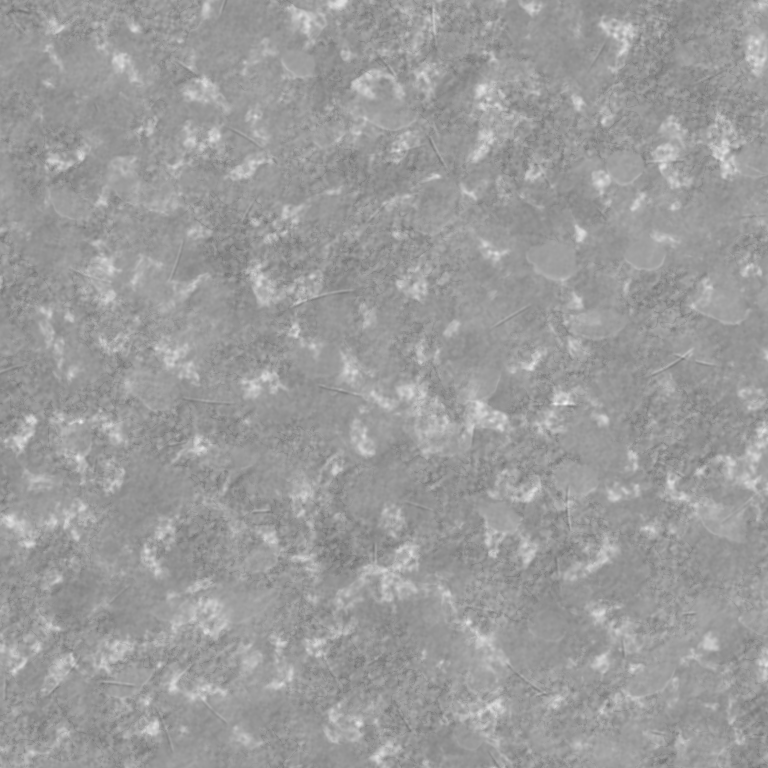
Reproduce this texture procedurally as a WebGL 1 fragment shader.

```glsl
precision highp float;

uniform vec2 u_resolution;

const float BASE_TONE = 0.592;
const float LEAF_TONE = 0.638;
const vec3 TINT = vec3(1.0);

const float CLOUD_SCALE = 8.0;
const float CLOUD_GAIN = 0.07;
const float MOTTLE_SCALE = 34.0;
const float MOTTLE_GAIN = 0.11;
const float GRAIN_SCALE = 256.0;
const float GRAIN_GAIN = 0.085;
const float RELIEF_SCALE = 140.0;
const float RELIEF_STEP = 0.0025;
const float RELIEF_GAIN = 0.095;
const float FLECK_SCALE = 34.0;
const float FLECK_GAIN = 0.16;
const float CRACK_SCALE = 75.0;
const float CRACK_GAIN = 0.045;

const float LEAF_CELLS = 8.0;
const float LEAF_SHARE = 0.65;
const float LEAF_COVER = 0.8;
const float LEAF_RIM_GAIN = 0.07;
const float TWIG_CELLS = 9.0;
const float TWIG_SHARE = 0.75;
const float TWIG_WIDTH = 0.0016;
const float TWIG_GAIN = 0.08;

float hash(vec2 p) {
    vec3 q = fract(vec3(p.xyx) * 0.1031);
    q += dot(q, q.yzx + 33.33);
    return fract((q.x + q.y) * q.z);
}

vec2 hash2(vec2 p) {
    return vec2(hash(p + 17.3), hash(p + 71.9));
}

float noise(vec2 p) {
    vec2 i = floor(p);
    vec2 f = fract(p);
    f = f * f * (3.0 - 2.0 * f);
    return mix(mix(hash(i), hash(i + vec2(1.0, 0.0)), f.x),
               mix(hash(i + vec2(0.0, 1.0)), hash(i + 1.0), f.x), f.y);
}

float fbm(vec2 p) {
    float sum = 0.0;
    float weight = 0.5;
    for (int i = 0; i < 4; i++) {
        sum += weight * noise(p);
        p = mat2(1.6, 1.2, -1.2, 1.6) * p + 13.7;
        weight *= 0.5;
    }
    return sum / 0.9375;
}

vec2 rotate(vec2 p, float angle) {
    float c = cos(angle);
    float s = sin(angle);
    return vec2(c * p.x + s * p.y, c * p.y - s * p.x);
}

// Flat pale leaves: x is coverage, y is the lit lower rim
vec2 leaves(vec2 p) {
    vec2 result = vec2(0.0);
    float wobble = (noise(p * 55.0) - 0.5) * 0.35 + (noise(p * 160.0) - 0.5) * 0.15;
    for (int y = -1; y <= 1; y++) {
        for (int x = -1; x <= 1; x++) {
            vec2 cell = floor(p * LEAF_CELLS) + vec2(float(x), float(y));
            vec2 shape = hash2(cell + 5.0);
            vec2 look = hash2(cell + 140.0);
            vec2 center = (cell + hash2(cell)) / LEAF_CELLS;
            vec2 radius = vec2(mix(0.022, 0.044, shape.x), mix(0.016, 0.024, shape.y));
            vec2 q = rotate(p - center, (look.x - 0.5) * 1.3) / radius;
            float d = mix(length(q), abs(q.y) + q.x * q.x, look.x) + wobble;
            float strength = step(hash(cell + 220.0), LEAF_SHARE) * mix(0.3, 1.0, look.y);
            float rim = exp(-pow((d - 0.92) / 0.12, 2.0)) * smoothstep(0.1, -0.5, q.y);
            result = max(result, strength * vec2(1.0 - smoothstep(0.8, 1.05, d), rim));
        }
    }
    return result;
}

// Thin bent twigs, bright above and shaded below
float twigs(vec2 p) {
    float sum = 0.0;
    for (int y = -1; y <= 1; y++) {
        for (int x = -1; x <= 1; x++) {
            vec2 cell = floor(p * TWIG_CELLS) + vec2(float(x), float(y));
            vec2 shape = hash2(cell + 310.0);
            vec2 look = hash2(cell + 420.0);
            vec2 center = (cell + hash2(cell + 510.0)) / TWIG_CELLS;
            vec2 q = rotate(p - center, (shape.x - 0.5) * 3.14);
            q.y += (look.x - 0.5) * 6.0 * q.x * q.x;
            float along = 1.0 - smoothstep(0.6, 1.0, abs(q.x) / mix(0.014, 0.05, shape.y));
            float across = q.y / TWIG_WIDTH;
            float line = exp(-across * across) - 0.9 * exp(-pow(across + 2.0, 2.0));
            sum += step(hash(cell + 630.0), TWIG_SHARE) * mix(0.4, 1.0, look.y) * along * line;
        }
    }
    return sum * smoothstep(0.15, 0.55, noise(p * 70.0));
}

void main() {
    vec2 p = gl_FragCoord.xy / min(u_resolution.x, u_resolution.y);
    vec2 turned = rotate(p, 0.6) + 3.0;
    vec2 warp = vec2(noise(turned * 30.0), noise(turned * 30.0 + 40.0)) * 0.02;
    float litter = smoothstep(0.36, 0.62, fbm(turned * 16.0 + 90.0));

    // Soft ground
    float tone = BASE_TONE;
    tone += (fbm(turned * CLOUD_SCALE) - 0.5) * CLOUD_GAIN;
    tone += (fbm((turned + warp) * MOTTLE_SCALE + 25.0) - 0.5) * MOTTLE_GAIN;

    // Small pale crumbs
    float fleck = smoothstep(0.54, 0.82, fbm((turned + warp) * FLECK_SCALE + 60.0));
    float crumble = 0.2 + 1.5 * noise(turned * 170.0 + 8.0);
    tone += fleck * FLECK_GAIN * crumble;

    // Leaves and twigs
    vec2 leaf = leaves(p);
    tone = mix(tone, LEAF_TONE, leaf.x * LEAF_COVER);
    tone += leaf.y * LEAF_RIM_GAIN + twigs(p) * TWIG_GAIN;

    // Embossed crust, winding cracks and fine grain
    float rough = mix(0.5, 1.1, litter) * (1.0 - 0.55 * leaf.x);
    vec2 toLight = rotate(vec2(-RELIEF_STEP, RELIEF_STEP), 0.6);
    float relief = noise((turned - toLight) * RELIEF_SCALE) - noise(turned * RELIEF_SCALE);
    float ridge = abs(fbm((turned + warp * 0.5) * CRACK_SCALE) - 0.5);
    float crack = 1.0 - smoothstep(0.0, 0.05, ridge);
    tone += relief * RELIEF_GAIN * rough;
    tone -= crack * CRACK_GAIN * litter * (1.0 - leaf.x);
    tone += (noise(turned * GRAIN_SCALE) - 0.5) * GRAIN_GAIN * rough;

    gl_FragColor = vec4(clamp(tone, 0.0, 1.0) * TINT, 1.0);
}
```
